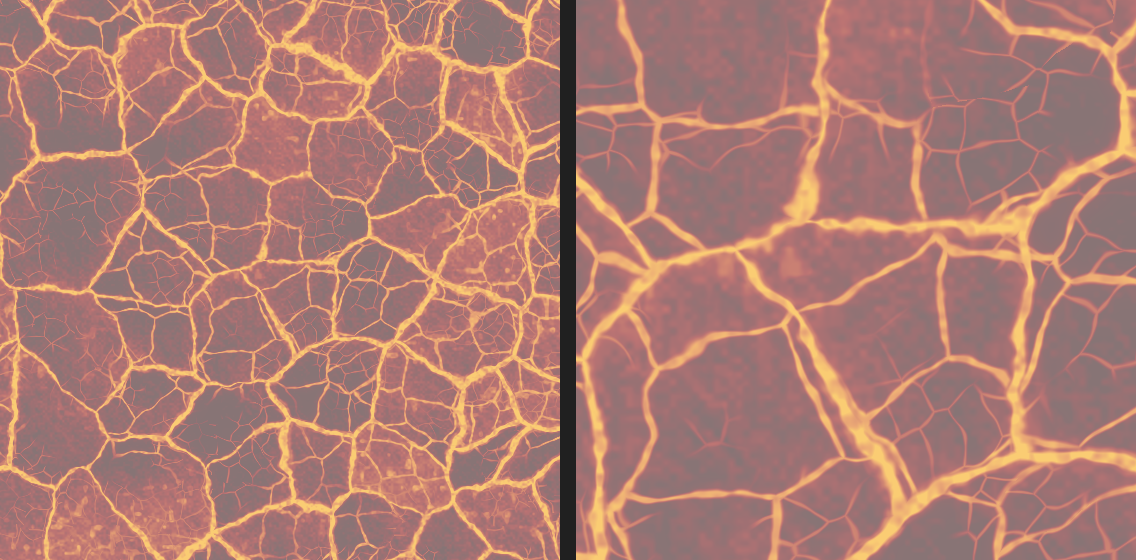
Left: the whole. Right: its middle third, enlarged.
A Shadertoy shader for this texture:

```glsl
float hash(vec2 p) {
    return fract(sin(dot(p, vec2(127.1, 311.7))) * 43758.5453);
}

vec2 hash2(vec2 p) {
    return vec2(hash(p), hash(p + 57.3));
}

float noise(vec2 p) {
    vec2 i = floor(p), f = fract(p);
    f = f * f * (3.0 - 2.0 * f);
    return mix(mix(hash(i), hash(i + vec2(1, 0)), f.x),
               mix(hash(i + vec2(0, 1)), hash(i + vec2(1, 1)), f.x), f.y);
}

float fbm(vec2 p) {
    float sum = 0.0, amp = 0.5;
    for (int i = 0; i < 5; i++) {
        sum += amp * noise(p);
        p = mat2(1.6, 1.2, -1.2, 1.6) * p + 7.7;
        amp *= 0.5;
    }
    return sum / 0.97;
}

// Voronoi plates: x = distance to the nearest border, yz = plate id
vec3 plates(vec2 p) {
    vec2 cell = floor(p), f = fract(p), nearest = vec2(0), id = vec2(0);
    float best = 9.0, border = 9.0;
    for (int y = -1; y <= 1; y++)
    for (int x = -1; x <= 1; x++) {
        vec2 g = vec2(x, y);
        vec2 r = g + 0.06 + 0.88 * hash2(cell + g) - f;
        if (dot(r, r) < best) {
            best = dot(r, r);
            nearest = r;
            id = g;
        }
    }
    for (int y = -2; y <= 2; y++)
    for (int x = -2; x <= 2; x++) {
        vec2 g = id + vec2(x, y);
        vec2 r = g + 0.06 + 0.88 * hash2(cell + g) - f;
        vec2 side = r - nearest;
        if (dot(side, side) > 1e-5)
            border = min(border, dot(0.5 * (r + nearest), normalize(side)));
    }
    return vec3(border, cell + id);
}

float line(float d, float halfWidth, float soft) {
    return 1.0 - smoothstep(max(halfWidth - soft, 0.0), halfWidth + soft, d);
}

vec3 heatRamp(float level) {
    vec3 stops[6] = vec3[6](
        vec3(0.53, 0.455, 0.46), vec3(0.62, 0.44, 0.45), vec3(0.73, 0.45, 0.45),
        vec3(0.82, 0.53, 0.45), vec3(0.92, 0.66, 0.46), vec3(0.98, 0.80, 0.45));
    vec3 color = stops[0];
    for (int i = 1; i < 6; i++)
        color = mix(color, stops[i], clamp(level - float(i - 1), 0.0, 1.0));
    return color;
}

void mainImage(out vec4 fragColor, in vec2 fragCoord) {
    vec2 uv = fragCoord / iResolution.y;

    // Ragged warp, then a conformal bend that shrinks plates to the right
    vec2 p = uv + 0.07 * (vec2(fbm(uv * 6.0), fbm(uv * 6.0 + 31.0)) - 0.5);
    p += 0.010 * (vec2(noise(uv * 42.0), noise(uv * 42.0 + 19.0)) - 0.5);
    vec2 z = p - vec2(0.0, 0.5);
    vec2 q = 5.2 * (z + 0.28 * vec2(z.x * z.x - z.y * z.y, 2.0 * z.x * z.y)) + 20.0;
    float stretch = 5.2 * length(vec2(1.0 + 0.56 * z.x, 0.56 * z.y));

    // Each finer crack network is shifted per plate, so it ends at the plate edge
    vec3 main = plates(q);
    vec2 shift = 40.0 * hash2(main.yz);
    vec3 sub = plates(q * 1.9 + shift);
    vec3 hair = plates(q * 4.6 + shift + 23.0 * hash2(sub.yz));

    float crumb = noise(uv * 120.0) - 0.5;
    float grit = noise(uv * 230.0 + 11.0) - 0.5;
    float dMain = main.x / stretch + 0.0035 * crumb;
    float dSub = sub.x / (1.9 * stretch) + 0.0020 * crumb;
    float dHair = hair.x / (4.6 * stretch) + 0.0010 * crumb;

    // Rock: mottled plates with diagonal scratches and grit
    float tone = fbm(uv * 5.0 + shift);
    float scratch = noise(mat2(0.8, -0.6, 0.6, 0.8) * uv * vec2(150.0, 50.0));
    float level = 0.72 + 4.6 * (tone - 0.5) + 0.7 * (scratch - 0.5) + 1.1 * grit;
    level += 1.6 * smoothstep(0.68, 0.9, noise(uv * 85.0)) * smoothstep(0.45, 0.7, tone);
    level = max(level, 0.0);

    // Hairlines fade in and out in patches
    float hairMask = smoothstep(0.52, 0.72, noise(uv * 17.0 + 5.0));
    level = mix(level, 3.1, 0.85 * hairMask * line(dHair, 0.0011, 0.0011));

    // Secondary cracks
    float subMask = smoothstep(0.28, 0.58, noise(uv * 8.0 + 3.0));
    level += 0.7 * subMask * exp(-dSub * 170.0);
    level = mix(level, 4.1 + 1.2 * grit, subMask * line(dSub, 0.0022, 0.0015));

    // Main cracks: crumbling orange flanks around a bright core
    float halfWidth = mix(0.0026, 0.0068, smoothstep(0.2, 0.8, noise(uv * 7.0 + 9.0)));
    float rubble = smoothstep(0.25, 0.65, noise(uv * 95.0 + 13.0));
    level += 0.8 * exp(-dMain * 110.0);
    level = mix(level, 3.0 + 1.6 * grit, (0.3 + 0.6 * rubble) * line(dMain, halfWidth * 1.35, 0.0022));
    level = mix(level, 4.9 + 1.8 * min(crumb + grit, 0.1), line(dMain, halfWidth * 0.75, 0.0016));

    fragColor = vec4(heatRamp(level), 1.0);
}
```
